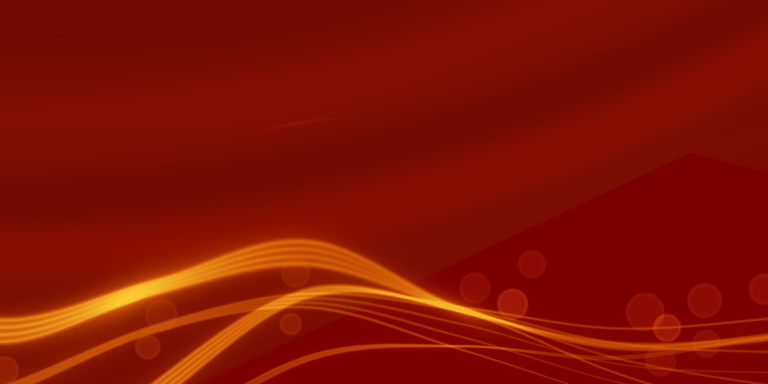
A WebGL 1 fragment shader for this background:

```glsl
precision highp float;

uniform vec2 u_resolution;

const vec3 DARK_RED = vec3(0.43, 0.035, 0.0);
const vec3 BRIGHT_RED = vec3(0.55, 0.06, 0.0);
const vec3 FLAT_RED = vec3(0.48, 0.0, 0.0);
const vec3 ORANGE = vec3(0.91, 0.43, 0.03);
const vec3 GOLD = vec3(1.0, 0.86, 0.22);
const vec3 BOKEH_TINT = vec3(0.42, 0.28, 0.09);
const vec2 PEAK = vec2(1.797, 0.602);
const vec2 HOT_SPOT = vec2(0.34, 0.222);
const vec2 CROSSING = vec2(1.2, 0.192);
const float KNOT_GAP = 0.4;

float bell(float x, float width) {
  x /= width;
  return exp(-x * x);
}

float hash(vec2 p) {
  return fract(sin(dot(p, vec2(127.1, 311.7))) * 43758.5453);
}

float noise(vec2 p) {
  vec2 i = floor(p), f = fract(p);
  f = f * f * (3.0 - 2.0 * f);
  return mix(mix(hash(i), hash(i + vec2(1, 0)), f.x),
             mix(hash(i + vec2(0, 1)), hash(i + vec2(1, 1)), f.x), f.y);
}

// Cubic interpolation weights of four neighbouring knots
vec4 knotWeights(float x, float first) {
  vec4 t = abs(x / KNOT_GAP - first - vec4(0, 1, 2, 3));
  vec4 near = (1.5 * t - 2.5) * t * t + 1.0;
  vec4 far = ((2.5 - 0.5 * t) * t - 4.0) * t + 2.0;
  return mix(near, far, step(1.0, t)) * step(t, vec4(2.0));
}

// Height of a curve through eight evenly spaced knots
float curve(float x, vec4 left, vec4 right) {
  return dot(left, knotWeights(x, -1.0)) + dot(right, knotWeights(x, 3.0));
}

// Strands spread between two curves, with a soft filling
float ribbon(vec2 p, vec4 topL, vec4 topR, vec4 lowL, vec4 lowR,
             float width, float glow, float fill) {
  float top = curve(p.x, topL, topR);
  float low = curve(p.x, lowL, lowR);
  float slope = (curve(p.x + 0.01, topL, topR) - top) / 0.01;
  float stretch = inversesqrt(1.0 + slope * slope);
  float w = max(width * mix(1.0, 0.6, smoothstep(0.8, 1.4, p.x)), 0.7 / u_resolution.y);
  float heat = 0.0;
  for (int i = 0; i < 4; i++) {
    float k = float(i) / 3.0;
    float d = abs(p.y - mix(low, top, k)) * stretch;
    heat += (0.55 + 0.3 * abs(2.0 * k - 1.0)) * bell(d, w) + glow * exp(-d / 0.02);
  }
  float inside = smoothstep(low - 0.01, low + 0.01, p.y) * smoothstep(top + 0.01, top - 0.01, p.y);
  return heat + fill * inside * smoothstep(1.1, 0.4, p.x);
}

// Evenly spaced translucent discs with a faint rim
float bokehRow(vec2 p, vec2 start, vec2 gap, float count, float radius) {
  float light = 0.0;
  for (int i = 0; i < 4; i++) {
    float n = float(i);
    if (n >= count) break;
    float d = length(p - start - gap * n) - radius * (1.0 - 0.1 * n);
    light += smoothstep(0.004, -0.004, d) * 0.7 + 0.3 * bell(d + 0.003, 0.004);
  }
  return light;
}

vec3 drapery(vec2 p) {
  float v = p.y - 0.13 * p.x * p.x;
  float streak = noise(vec2(p.x * 1.3, v * 14.0)) - 0.5;
  float folds = 0.38 + 0.55 * bell(v - 0.34, 0.075) - 0.3 * bell(v - 0.48, 0.08)
    + 0.32 * bell(v - 0.67, 0.13) - 0.25 * bell(v - 0.89, 0.1) + 0.14 * streak;
  vec3 color = mix(DARK_RED, BRIGHT_RED, clamp(folds, 0.0, 1.0));
  // Faint short crease
  float crease = p.y - 0.68 - 0.18 * (p.x - 0.78) + 0.6 * (p.x - 0.78) * (p.x - 0.78);
  color += vec3(0.07, 0.025, 0.01) * bell(crease, 0.004) * bell(p.x - 0.78, 0.08);
  // Plain peaked panel at the lower right
  float edge = PEAK.y + min(0.471 * (p.x - PEAK.x), -0.247 * (p.x - PEAK.x));
  return mix(color, FLAT_RED, smoothstep(0.004, -0.004, p.y - edge));
}

void main() {
  vec2 p = gl_FragCoord.xy / u_resolution.y;
  p.x *= 2.0 * u_resolution.y / u_resolution.x;
  vec3 color = drapery(p);

  // Floating discs
  float discs = 0.28 * bokehRow(p, vec2(0.013, 0.036), vec2(0.372, 0.06), 3.0, 0.036);
  discs += 0.2 * bokehRow(p, vec2(0.42, 0.18), vec2(0.35, 0.11), 2.0, 0.042);
  discs += 0.2 * bokehRow(p, vec2(1.237, 0.25), vec2(0.148, 0.062), 2.0, 0.04);
  discs += 0.45 * bokehRow(p, vec2(1.335, 0.208), vec2(0.402, -0.062), 2.0, 0.04);
  discs += 0.24 * bokehRow(p, vec2(1.68, 0.187), vec2(0.155, 0.03), 3.0, 0.05);
  discs += 0.2 * bokehRow(p, vec2(1.72, 0.06), vec2(0.12, 0.045), 2.0, 0.04);
  color += BOKEH_TINT * discs;

  // Ribbons: main wave, rising band, fan and low wave
  float fade = mix(1.0, 0.5, smoothstep(1.15, 1.5, p.x));
  float heat = ribbon(p, vec4(0.297, 0.167, 0.268, 0.37), vec4(0.198, 0.107, 0.125, 0.193),
    vec4(0.22, 0.109, 0.234, 0.3125), vec4(0.19, 0.094, 0.115, 0.18),
    0.007, 0.2 * smoothstep(1.4, 0.5, p.x) + 0.02, 0.55);
  heat += ribbon(p, vec4(-0.8, -0.36, 0.0, 0.245), vec4(0.2, 0.145, 0.17, 0.22),
    vec4(-0.8, -0.35, -0.05, 0.225), vec4(0.188, 0.03, -0.09, -0.2),
    0.005, 0.1 * smoothstep(1.3, 0.4, p.x) + 0.01, 0.6);
  heat += 0.6 * ribbon(p, vec4(-0.12, -0.01, 0.15, 0.235), vec4(0.19, 0.1, 0.13, 0.2),
    vec4(-0.13, -0.03, 0.135, 0.2), vec4(0.09, -0.04, -0.17, -0.3),
    0.004, 0.08 * smoothstep(0.8, 0.1, p.x) + 0.01, 0.25);
  heat += 0.5 * ribbon(p, vec4(-1.0, -0.5, -0.16, 0.072), vec4(0.1, 0.072, 0.125, 0.17),
    vec4(-1.0, -0.5, -0.18, 0.06), vec4(0.097, 0.064, 0.12, 0.17), 0.003, 0.015, 0.0);
  heat *= fade;

  // Bright flares along the main wave
  vec2 a = p - HOT_SPOT, b = p - CROSSING;
  float flare = exp(-length(vec2(a.x * 0.9 + a.y * 0.43, (a.y - a.x * 0.48) * 3.0)) / 0.07);
  flare += 0.8 * exp(-length(vec2(b.x, (b.y + b.x * 0.4) * 3.0)) / 0.035);
  heat += 1.2 * flare;

  color = mix(color, ORANGE, 1.0 - exp(-1.3 * heat));
  float leftGold = 0.25 * smoothstep(0.65, 0.2, p.x);
  color = mix(color, GOLD, smoothstep(0.9, 2.6, heat) * (0.65 + leftGold));
  gl_FragColor = vec4(color, 1.0);
}
```
